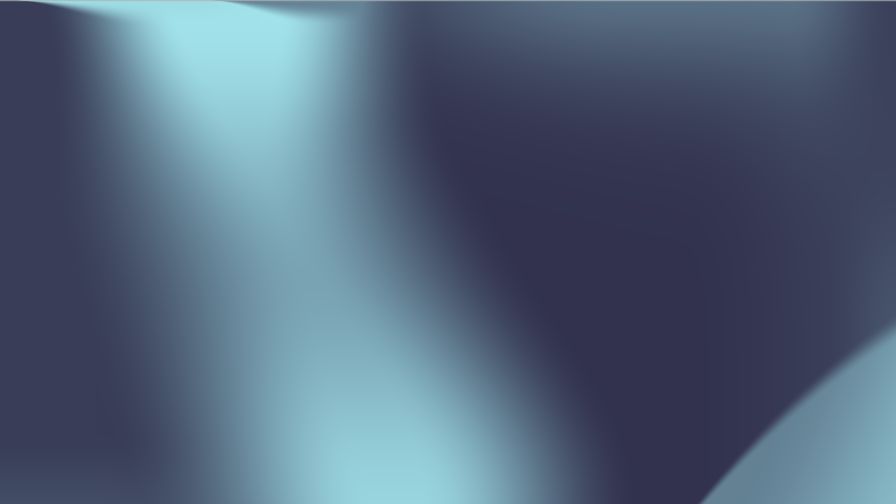
This background is drawn by a Shadertoy shader. Its source:

```glsl
// Soft silk-like gradient: a curved pale band over deep indigo, with a top haze,
// a folded upper rim and a rounded pale sheet in the lower right corner.
// One scalar light field is built from smooth masks, then mapped to two colours.

const vec3 INDIGO = vec3(0.195, 0.195, 0.305);
const vec3 AQUA = vec3(0.64, 0.90, 0.93);
const vec3 RIM_GREY = vec3(0.68, 0.70, 0.72);

const float BAND_WAIST = 0.63;      // light where the band is dimmest
const float BAND_TOP_GAIN = 0.36;
const float BAND_BOTTOM_GAIN = 0.28;
const float HAZE_LIGHT = 0.34;
const float FOLD_DEPTH = 0.045;
const float FOLD_SHADE = 0.45;
const float SHEET_START = 0.781;    // where the sheet meets the bottom edge
const float RIM_HEIGHT = 0.0035;
const float RIM_STRENGTH = 0.7;

// Falls smoothly from one to zero between a and b.
float fall(float a, float b, float x) {
    return 1.0 - smoothstep(a, b, x);
}

// Dim ambient light on the left, the top and the right; v is depth from the top.
float ambientLight(float x, float v) {
    float left = 0.06 * fall(0.1, 0.45, x);
    float floorGlow = 0.10 * smoothstep(0.86, 1.03, v) * fall(0.1, 0.4, x);
    float span = smoothstep(0.30, 0.68, x) * (1.0 - 0.8 * smoothstep(0.88, 1.0, x));
    float depth = v / mix(0.15, 0.19, smoothstep(0.5, 0.9, x));
    float haze = HAZE_LIGHT * span * exp(-pow(depth, 1.5));
    float right = 0.09 * smoothstep(0.76, 1.0, x) * smoothstep(-0.1, 0.35, v)
                + 0.09 * smoothstep(0.92, 1.0, x) * smoothstep(0.3, 0.65, v);
    return left + floorGlow + haze + right;
}

// Coverage of the band, whose two soft sides drift right on the way down.
float bandMask(float x, float v) {
    float leftSide = 0.118 + 0.163 * v;
    float leftBlur = mix(0.075, 0.135, smoothstep(0.0, 0.5, v));
    float rightSide = 0.395 + 0.197 * smoothstep(0.22, 1.0, v);
    float rightBlur = mix(0.085, 0.125, smoothstep(0.0, 0.5, v));
    return smoothstep(leftSide - leftBlur, leftSide + leftBlur, x)
         * fall(rightSide - rightBlur, rightSide + rightBlur, x);
}

float bandLight(float v) {
    return BAND_WAIST + BAND_TOP_GAIN * fall(0.0, 0.56, v)
         + BAND_BOTTOM_GAIN * smoothstep(0.55, 1.03, v);
}

void mainImage(out vec4 fragColor, in vec2 fragCoord) {
    vec2 uv = fragCoord / iResolution.xy;
    float x = uv.x;
    float v = 1.0 - uv.y;

    float light = mix(ambientLight(x, v), bandLight(v), bandMask(x, v));

    // Upper fold: a lit lip on the left, a shaded one on the right.
    float litDepth = FOLD_DEPTH * smoothstep(0.01, 0.16, x) + 0.0005;
    float lit = fall(0.15, 1.15, v / litDepth) * fall(0.22, 0.32, x);
    light = mix(light, 0.95, lit);
    float shadeDepth = FOLD_DEPTH * smoothstep(0.23, 0.35, x) * fall(0.38, 0.47, x) + 0.0005;
    float shade = fall(0.15, 1.1, v / shadeDepth) * fall(0.40, 0.46, x);
    light = mix(light, min(light, FOLD_SHADE), shade);

    // Corner sheet: the area under a gently bending curve, brighter to the right.
    float s = x - SHEET_START;
    float edgeDistance = uv.y - s * (2.1 - 2.2 * s);
    float blur = 0.014 + 0.06 * uv.y;
    float sheet = fall(-blur, 0.7 * blur, edgeDistance) * step(0.7, x);
    float sheetLight = mix(0.44, 0.78, smoothstep(0.82, 1.04, x - 0.25 * uv.y));
    light = mix(light, sheetLight, sheet);

    vec3 color = mix(INDIGO, AQUA, clamp(light, 0.0, 1.0));

    // Hairline along the upper rim.
    color = mix(color, RIM_GREY, RIM_STRENGTH * fall(0.5 * RIM_HEIGHT, RIM_HEIGHT, v));
    fragColor = vec4(color, 1.0);
}
```
